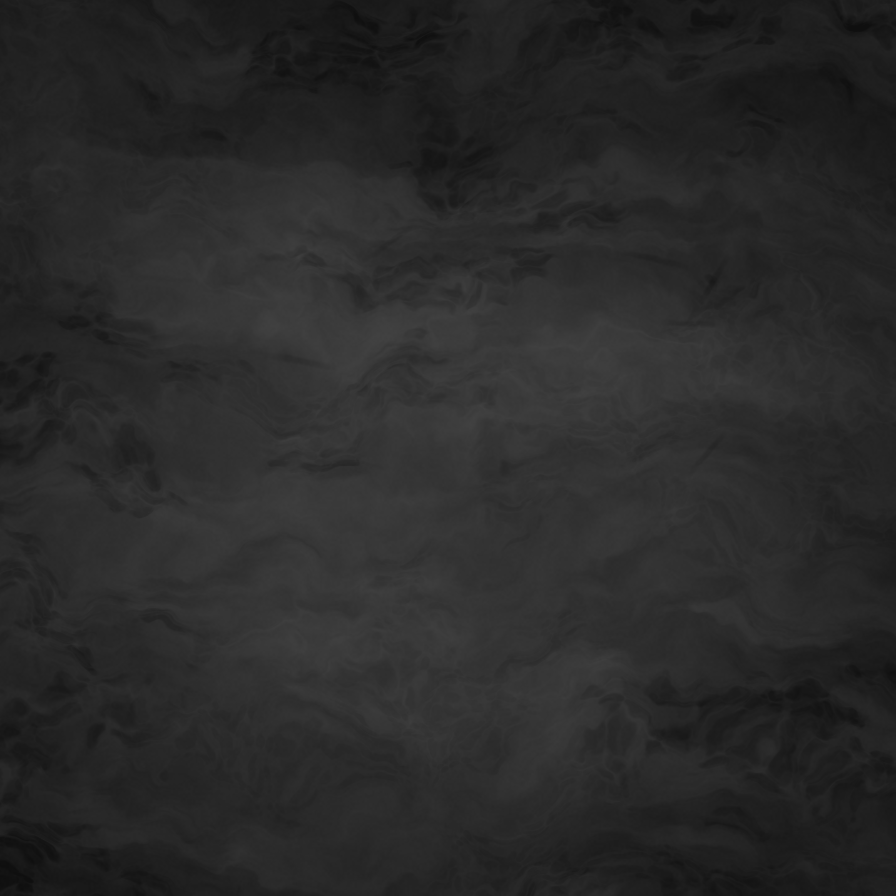
Give the GLSL for this texture, as a Shadertoy shader.

```glsl
const float DARK_EDGE = 0.118;
const float LIT_CENTRE = 0.212;

vec2 hash22(vec2 p) {
    vec3 q = fract(p.xyx * vec3(0.1031, 0.1030, 0.0973));
    q += dot(q, q.yzx + 33.33);
    return fract((q.xx + q.yz) * q.zy);
}

float valueNoise(vec2 p) {
    vec2 cell = floor(p);
    vec2 f = fract(p);
    f = f * f * f * (f * (f * 6.0 - 15.0) + 10.0);
    float low = mix(hash22(cell).x, hash22(cell + vec2(1, 0)).x, f.x);
    float high = mix(hash22(cell + vec2(0, 1)).x, hash22(cell + 1.0).x, f.x);
    return mix(low, high, f.y);
}

// Layered noise, rotated a little per octave, in the range 0 to 1
float fbm(vec2 p, int octaves) {
    float sum = 0.0, total = 0.0, weight = 1.0;
    for (int i = 0; i < octaves; i++) {
        sum += weight * valueNoise(p);
        total += weight;
        weight *= 0.55;
        p = mat2(0.96, 0.28, -0.28, 0.96) * p * 2.03 + 17.7;
    }
    return sum / total;
}

// Distance to the nearest scattered cell point
float cellular(vec2 p) {
    vec2 cell = floor(p);
    float nearest = 4.0;
    for (int y = -1; y <= 1; y++)
    for (int x = -1; x <= 1; x++) {
        vec2 corner = cell + vec2(x, y);
        vec2 d = corner + hash22(corner) - p;
        nearest = min(nearest, dot(d, d));
    }
    return sqrt(nearest);
}

// Slow sine bends broken up by a finer noise displacement
vec2 warp(vec2 p, float amount) {
    vec2 bend = 0.4 * sin(p.yx * vec2(7.0, 9.0) + vec2(1.3, 4.1));
    vec2 ragged = vec2(fbm(p * 9.0, 4), fbm(p * 9.0 + 41.0, 4)) - 0.5;
    return p + amount * (bend + 2.0 * ragged);
}

// Tapered stroke with a soft edge
float scratch(vec2 p, vec2 start, vec2 along, float width) {
    float t = clamp(dot(p - start, along) / dot(along, along), 0.0, 1.0);
    float d = length(p - start - along * t);
    return (1.0 - smoothstep(0.2 * width, width, d)) * sin(3.1416 * t);
}

float vignette(vec2 uv, vec2 centre) {
    return 1.0 - smoothstep(0.1, 0.72, length((uv - centre) * vec2(0.94, 1.04)));
}

// Dark oval pits gathered where the mask is high
float pits(vec2 p, vec2 scale, float mask) {
    float radius = 0.5 * mask;
    return mask * (1.0 - smoothstep(radius - 0.16, radius + 0.1, cellular(p * scale)));
}

// Thin pale line along the middle level of the noise
float veins(vec2 p, vec2 scale) {
    float ridge = abs(fbm(p * scale, 4) - 0.5);
    return 1.0 - smoothstep(0.0, 0.035, ridge);
}

void mainImage(out vec4 fragColor, in vec2 fragCoord) {
    vec2 uv = fragCoord / iResolution.xy;
    vec2 p = warp(uv, 0.05);
    float shade = mix(DARK_EDGE, LIT_CENTRE, vignette(uv, vec2(0.45, 0.44)));

    // Broad trowelled clouds and flat patches, wider than tall
    float cloud = fbm(p * vec2(3.0, 6.5) + 3.0, 5);
    float layer = fbm(p * vec2(5.0, 14.0) + 23.0, 6);
    float patches = smoothstep(0.42, 0.58, layer);
    float rough = smoothstep(0.42, 0.68, fbm(uv * vec2(2.5, 4.0) + 9.0, 3) + 0.12 * (1.0 - 2.0 * uv.x));
    shade += 0.085 * (cloud - 0.5);
    shade += 0.024 * (patches - 0.5) * mix(0.55, 1.25, rough);

    // Smeared streaks and mottling
    shade += 0.026 * (fbm(p * vec2(6.0, 48.0), 4) - 0.5);
    shade += 0.035 * (fbm(p * vec2(32.0, 44.0) + 5.0, 4) - 0.5);

    // Pitted areas and pale veins
    float ragged = smoothstep(0.42, 0.62, fbm(p * vec2(9.0, 16.0) + 61.0, 3));
    shade -= 0.026 * pits(p, vec2(30.0, 52.0), rough * ragged);
    shade -= 0.012 * pits(p + 3.0, vec2(64.0, 90.0), ragged);
    shade += 0.012 * veins(p + 7.0, vec2(5.0, 9.0)) * smoothstep(0.45, 0.65, cloud);

    // Sparse dark scratches, mostly near level
    for (int i = 0; i < 7; i++) {
        vec2 seed = hash22(vec2(i, 11));
        vec2 bearing = hash22(vec2(i, 29));
        float angle = 1.6 * pow(bearing.x, 2.0) - 0.2;
        vec2 along = mix(0.04, 0.13, bearing.y) * vec2(cos(angle), sin(angle));
        shade -= 0.025 * scratch(mix(uv, p, 0.2), 0.1 + 0.75 * seed, along, 0.005);
    }

    // Fine grain
    shade += 0.008 * (valueNoise(uv * 360.0) - 0.5);
    fragColor = vec4(vec3(clamp(shade, 0.06, 0.29)), 1.0);
}
```
